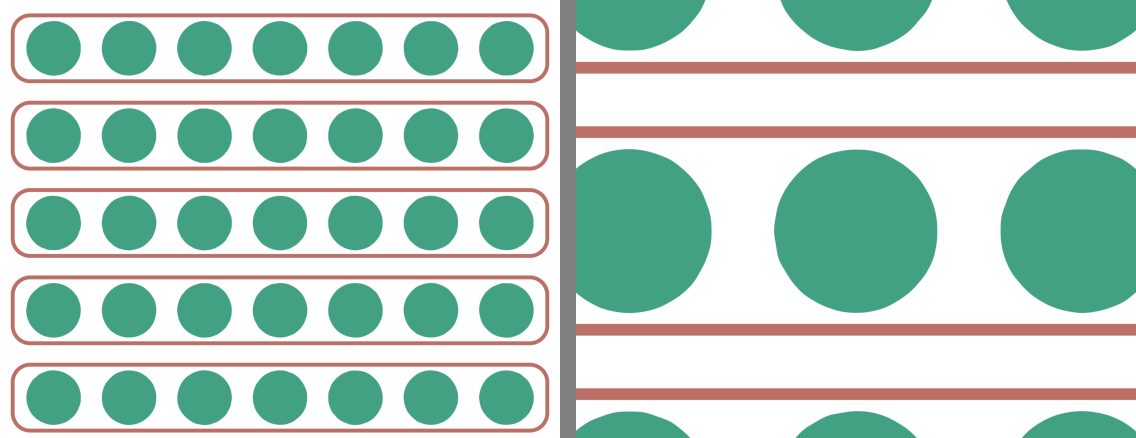
Left: the whole. Right: its middle third, enlarged.
Reproduce this pattern procedurally as a Shadertoy shader.

```glsl
// Five rounded frames stacked down a white ground, each holding seven discs.
// Cells are found by rounding to the pitch; frames and discs are distance
// functions, and a little angular noise roughens each disc's rim.

#define COLUMNS 7.0
#define ROWS 5.0
#define PITCH vec2(0.1723, 0.1994)
#define CENTRE_Y 0.4909
#define DISC_RADIUS 0.0622
#define FRAME_HALF vec2(0.6103, 0.0752)
#define CORNER_RADIUS 0.0400
#define LINE_WIDTH 0.0089
#define RIM_WEAR 0.0007
#define GREEN vec3(0.26, 0.63, 0.51)
#define RED vec3(0.73, 0.44, 0.40)
#define PAPER vec3(1.0)

const float TAU = 6.2831853;

float hash(vec2 p) {
    return fract(sin(dot(p, vec2(127.1, 311.7))) * 43758.5453);
}

// Smooth noise around a full turn, without a seam
float rimNoise(float angle, float seed) {
    const float STEPS = 36.0;
    float t = fract(angle / TAU) * STEPS;
    float i = floor(t);
    float a = hash(vec2(mod(i, STEPS), seed));
    float b = hash(vec2(mod(i + 1.0, STEPS), seed));
    return mix(a, b, smoothstep(0.0, 1.0, t - i)) - 0.5;
}

float roundedBox(vec2 p, vec2 halfSize, float radius) {
    vec2 q = abs(p) - halfSize + radius;
    return length(max(q, 0.0)) + min(max(q.x, q.y), 0.0) - radius;
}

// Antialiased coverage of a signed distance
float coverage(float d) {
    float soft = 0.75 / iResolution.y;
    return 1.0 - smoothstep(-soft, soft, d);
}

void mainImage(out vec4 fragColor, in vec2 fragCoord) {
    vec2 p = fragCoord / iResolution.y;
    p -= vec2(0.5 * iResolution.x / iResolution.y, CENTRE_Y);

    // Nearest cell, limited to the grid
    vec2 limit = 0.5 * (vec2(COLUMNS, ROWS) - 1.0);
    vec2 cell = clamp(floor(p / PITCH + 0.5), -limit, limit);
    vec2 local = p - cell * PITCH;

    // Frame around each row
    float frame = roundedBox(vec2(p.x, local.y), FRAME_HALF, CORNER_RADIUS);
    frame = abs(frame) - 0.5 * LINE_WIDTH;

    // Disc with a slightly uneven rim
    float angle = atan(local.y, local.x + 1e-6);
    float seed = 9.0 * cell.y + cell.x;
    float disc = length(local) - DISC_RADIUS - RIM_WEAR * rimNoise(angle, seed);

    vec3 color = mix(PAPER, RED, coverage(frame));
    color = mix(color, GREEN, coverage(disc));
    fragColor = vec4(color, 1.0);
}
```
